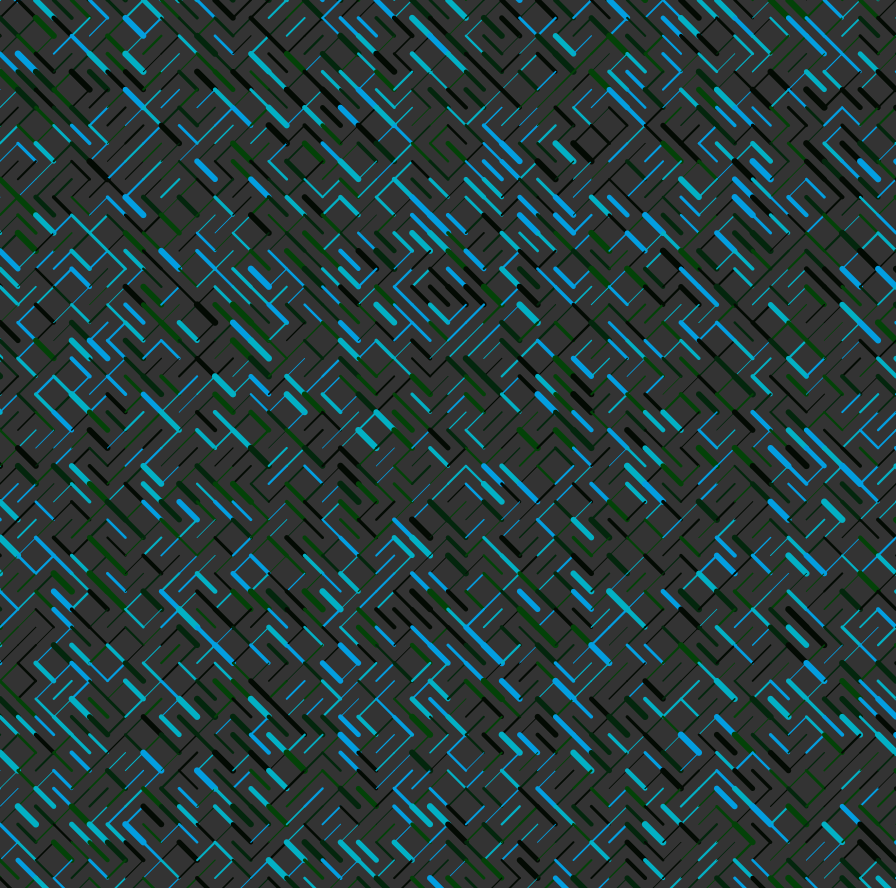
Reproduce this pattern procedurally as a Shadertoy shader.

```glsl
// Diagonal maze: every cell of a square grid holds one round-capped stroke.
// Falling strokes are bold and rising ones fine; a hash picks the direction,
// width and colour, and nearby cells are layered so the caps may overlap.

const float CELLS_ACROSS = 50.0;
const float FALLING_SHARE = 0.5;
const vec2 BOLD_WIDTH = vec2(0.12, 0.36);   // min and max, in cells
const vec2 FINE_WIDTH = vec2(0.04, 0.13);
const vec3 BACKGROUND = vec3(0.2);
const int INK_COUNT = 5;
const vec3 INKS[INK_COUNT] = vec3[INK_COUNT](
    vec3(0.01, 0.69, 0.77),   // cyan
    vec3(0.01, 0.62, 0.88),   // blue
    vec3(0.01, 0.26, 0.03),   // green
    vec3(0.01, 0.15, 0.05),   // deep green
    vec3(0.01, 0.04, 0.01));  // near black

// Three random values per cell, without sine
vec3 hash32(vec2 cell) {
    vec3 p = fract((cell.xyx + 17.0) * vec3(0.1031, 0.1030, 0.0973));
    p += dot(p, p.yxz + 33.33);
    return fract((p.xxy + p.yzz) * p.zyx);
}

float segmentDistance(vec2 p, vec2 a, vec2 b) {
    vec2 ab = b - a;
    float along = clamp(dot(p - a, ab) / dot(ab, ab), 0.0, 1.0);
    return length(p - a - along * ab);
}

// Lays the stroke of one cell over the colour below it
vec3 paintStroke(vec3 below, vec2 p, vec2 cell, float pixel) {
    vec3 rnd = hash32(cell);
    bool falling = rnd.x < FALLING_SHARE;
    vec2 widths = falling ? BOLD_WIDTH : FINE_WIDTH;
    float width = mix(widths.x, widths.y, rnd.y);
    vec2 start = falling ? vec2(0.0) : vec2(0.0, 1.0);
    float d = segmentDistance(p - cell, start, 1.0 - start) - 0.5 * width;
    vec3 ink = INKS[min(int(rnd.z * float(INK_COUNT)), INK_COUNT - 1)];
    return mix(below, ink, clamp(0.5 - d / pixel, 0.0, 1.0));
}

void mainImage(out vec4 fragColor, in vec2 fragCoord) {
    // Grid coordinates, counted down from the top left corner
    float pixel = CELLS_ACROSS / iResolution.x;
    vec2 p = vec2(fragCoord.x, iResolution.y - fragCoord.y) * pixel;
    vec2 home = floor(p);

    // Neighbours are included because caps reach past their own cell
    vec3 color = BACKGROUND;
    for (int x = -1; x <= 1; x++)
        for (int y = -1; y <= 1; y++)
            color = paintStroke(color, p, home + vec2(x, y), pixel);

    fragColor = vec4(color, 1.0);
}
```
